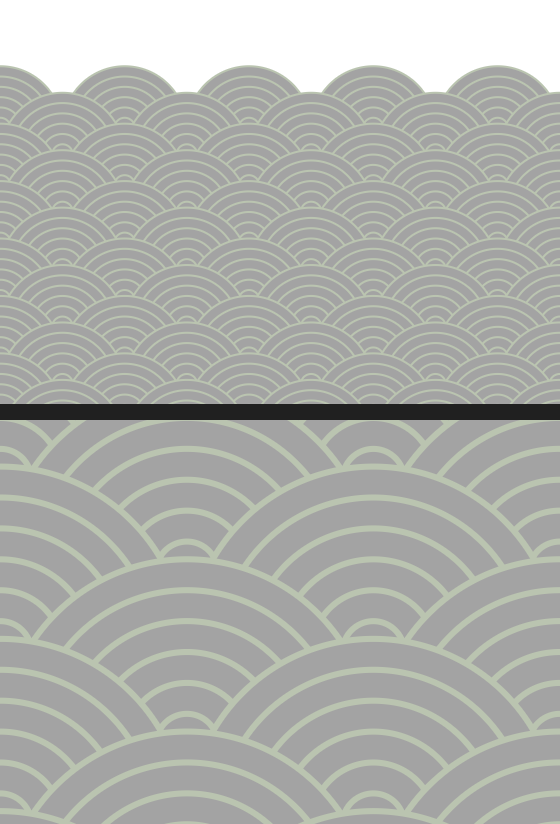
Top: the whole. Bottom: its middle third, enlarged.
Give the GLSL for this pattern, as a WebGL 2 fragment shader.

```glsl
#version 300 es
precision highp float;
// Seigaiha waves: overlapping rows of concentric grey arcs under a white sky.

// Lengths are fractions of the canvas width; heights run down from the top.
#define WAVE_PITCH  0.2220   // distance between waves in a row
#define WAVE_SHIFT  0.0006   // horizontal position of the first wave
#define WAVE_RADIUS 0.1104   // radius of the outermost line
#define RING_COUNT  6.0
#define LINE_WIDTH  0.0036
#define FIRST_CREST 0.1183   // height of the first row's outermost line
#define PAIR_PITCH  0.10254  // distance between every second row
#define ODD_ROW_LAG 0.462    // odd row's place within a pair of rows
#define ROW_COUNT   12

uniform vec2 u_resolution;
out vec4 fragColor;

const vec3 SKY  = vec3(1.0);
const vec3 FILL = vec3(0.64);
const vec3 LINE = vec3(0.73, 0.77, 0.69);

// Antialiased coverage of a shape from its signed distance.
float coverage(float dist, float pixel) {
    return clamp(0.5 - dist / pixel, 0.0, 1.0);
}

// Distance from a point to the centre of the nearest wave in a row.
float waveDistance(vec2 p, int row) {
    float odd = float(row & 1);
    float pair = float(row / 2);
    float centerY = FIRST_CREST + WAVE_RADIUS + PAIR_PITCH * (pair + ODD_ROW_LAG * odd);
    float column = (p.x - WAVE_SHIFT) / WAVE_PITCH - 0.5 * odd;
    float offsetX = (fract(column + 0.5) - 0.5) * WAVE_PITCH;
    return length(vec2(offsetX, p.y - centerY));
}

// Concentric lines, solid from the outermost line outward.
float ringLines(float radius, float pixel) {
    float spacing = WAVE_RADIUS / RING_COUNT;
    float r = min(radius, WAVE_RADIUS);
    float dist = abs(r - spacing * floor(r / spacing + 0.5));
    return coverage(dist - 0.5 * LINE_WIDTH, pixel);
}

void main() {
    float pixel = 1.0 / u_resolution.x;
    vec2 p = vec2(gl_FragCoord.x, u_resolution.y - gl_FragCoord.y) * pixel;

    // Paint from the back row to the front row.
    vec3 color = SKY;
    for (int row = 0; row < ROW_COUNT; row++) {
        float radius = waveDistance(p, row);
        vec3 wave = mix(FILL, LINE, ringLines(radius, pixel));
        float disc = coverage(radius - WAVE_RADIUS - 0.5 * LINE_WIDTH, pixel);
        color = mix(color, wave, disc);
    }
    fragColor = vec4(color, 1.0);
}
```
